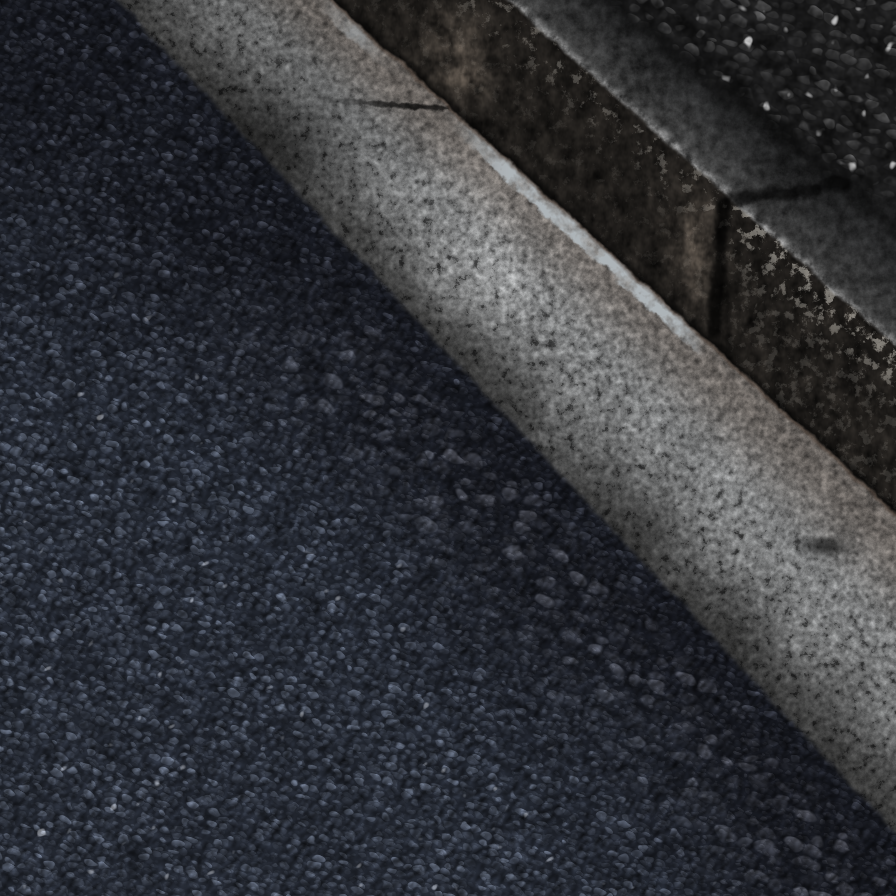
Reproduce this texture procedurally as a three.js fragment shader.

```glsl
// A street edge seen from above: blue-black asphalt, a pale concrete gutter,
// and a stained kerb with rough ground behind it. Slanted edge distances split
// the bands; gradient noise and jittered cell stones give each its grain.
varying vec2 vUv;

vec2 hash2(vec2 p) {
  vec3 q = fract(p.xyx * vec3(0.1031, 0.1030, 0.0973));
  q += dot(q, q.yzx + 33.33);
  return fract((q.xx + q.yz) * q.zy);
}

float gradientNoise(vec2 p) {
  vec2 i = floor(p), f = fract(p);
  vec2 u = f * f * f * (f * (f * 6.0 - 15.0) + 10.0);
  vec2 e = vec2(1.0, 0.0);
  float a = dot(hash2(i) * 2.0 - 1.0, f);
  float b = dot(hash2(i + e.xy) * 2.0 - 1.0, f - e.xy);
  float c = dot(hash2(i + e.yx) * 2.0 - 1.0, f - e.yx);
  float d = dot(hash2(i + 1.0) * 2.0 - 1.0, f - 1.0);
  return mix(mix(a, b, u.x), mix(c, d, u.x), u.y);
}

float fbm(vec2 p) {
  float sum = 0.0, gain = 1.0;
  for (int i = 0; i < 4; i++) {
    sum += gain * gradientNoise(p);
    p = mat2(1.6, 1.2, -1.2, 1.6) * p + 7.3;
    gain *= 0.6;
  }
  return sum;
}

// Brightness of scattered, tilted oval stones, each with its own tone
float stones(vec2 p, float scale) {
  vec2 q = mat2(0.80, 0.45, -0.30, 1.25) * p * scale;
  q += 0.5 * vec2(gradientNoise(q * 1.1), gradientNoise(q * 1.1 + 19.0));
  vec2 cell = floor(q);
  float light = 0.0;
  for (int y = -1; y <= 1; y++) {
    for (int x = -1; x <= 1; x++) {
      vec2 id = cell + vec2(float(x), float(y));
      vec2 rnd = hash2(id);
      vec2 off = q - id - 0.15 - 0.7 * rnd;
      float size = 0.28 + 0.25 * rnd.y;
      float body = 1.0 - smoothstep(size - 0.14, size + 0.04, length(off));
      light = max(light, body * (0.2 + 0.8 * rnd.x * rnd.x) * (0.8 + off.y));
    }
  }
  return light;
}

// Signed distance to a slanted edge, positive on its upper right side
float edge(vec2 p, float start, float run) {
  return (p.x - start - run * (1.0 - p.y)) / sqrt(1.0 + run * run);
}

float segment(vec2 p, vec2 a, vec2 b) {
  vec2 d = b - a;
  return length(p - a - d * clamp(dot(p - a, d) / dot(d, d), 0.0, 1.0));
}

float spot(vec2 p, vec2 centre, vec2 radius) {
  vec2 q = (p - centre) / radius;
  return exp(-dot(q, q));
}

vec3 asphalt(vec2 p, float away) {
  float light = smoothstep(0.0, 0.36, away) * smoothstep(1.15, 0.4, p.y);
  light = clamp(light + 0.25 * fbm(p * 5.0) + 0.3 * spot(p, vec2(0.15, 0.2), vec2(0.35)), 0.0, 1.0);
  float coarse = smoothstep(0.015, 0.05, away) * smoothstep(0.24, 0.1, away) * smoothstep(0.75, 0.55, p.y);
  float grit = mix(stones(p, 84.0), stones(p, 46.0), coarse * 0.85);
  grit += 0.4 * stones(p + 3.7, 130.0);
  vec3 col = mix(vec3(0.070, 0.077, 0.100), vec3(0.122, 0.138, 0.172), light);
  col += grit * mix(vec3(0.12, 0.125, 0.14), vec3(0.20, 0.215, 0.24), light);
  col += vec3(0.07, 0.065, 0.06) * coarse * grit;
  // Fine streaks leaning down to the right, then scattered bright chips
  vec2 streak = mat2(0.8, 0.45, -0.6, 0.9) * p;
  col *= 1.0 + 0.75 * gradientNoise(streak * vec2(170.0, 105.0)) + 0.3 * fbm(p * 30.0);
  return col + 0.35 * light * smoothstep(0.40, 0.60, gradientNoise(streak * vec2(85.0, 65.0)));
}

vec3 gutter(vec2 p, float t) {
  float pale = smoothstep(-0.08, 0.5, t + 0.13 * fbm(p * 9.0));
  pale *= 1.0 - 0.35 * smoothstep(0.72, 1.0, p.y);
  vec3 col = mix(vec3(0.20, 0.20, 0.198), vec3(0.475, 0.48, 0.482), pale);
  col = mix(col, vec3(0.385, 0.36, 0.34), 0.8 * smoothstep(0.55, 0.92, t));
  col += 0.07 * spot(p, vec2(0.56, 0.72), vec2(0.11));
  col *= 1.0 - 0.35 * spot(p, vec2(0.31, 0.85), vec2(0.08, 0.05));
  float grain = fbm(p * 95.0);
  col *= 1.0 + 0.5 * grain + 0.35 * gradientNoise(p * 170.0) + 0.16 * fbm(p * 14.0);
  col *= 1.0 - 0.35 * smoothstep(0.25, 0.55, -grain) * smoothstep(0.85, 0.3, t);
  float crack = segment(p, vec2(0.35, 0.889), vec2(0.5, 0.879)) + 0.003 * fbm(p * 60.0);
  col *= 1.0 - 0.7 * smoothstep(0.0045, 0.001, crack) * smoothstep(0.33, 0.46, p.x);
  return col * (1.0 - 0.6 * spot(p, vec2(0.92, 0.39), vec2(0.024, 0.009)));
}

vec3 kerbFace(vec2 p, float below) {
  float stain = spot(p, vec2(0.51, 0.935), vec2(0.04, 0.045)) + spot(p, vec2(0.775, 0.72), vec2(0.025, 0.06));
  vec3 col = vec3(0.115, 0.106, 0.097) + vec3(0.20, 0.18, 0.16) * stain * (0.75 + fbm(p * 24.0));
  col *= 1.0 + 0.8 * fbm(p * vec2(50.0, 32.0)) + 0.4 * gradientNoise(p * 140.0);
  float beyond = smoothstep(0.8, 0.85, p.x);
  float chips = smoothstep(0.12, 0.5, fbm(p * 75.0) + 0.12 * beyond);
  chips *= 0.25 + 0.75 * smoothstep(0.07, 0.0, below);
  return col + vec3(0.36, 0.355, 0.34) * chips * (0.6 + 0.5 * beyond);
}

vec3 kerbTop(vec2 p, float inward, float back) {
  vec3 col = mix(vec3(0.225, 0.226, 0.226), vec3(0.145, 0.147, 0.15), smoothstep(0.0, 0.08, inward));
  col *= 1.0 + 0.6 * fbm(p * 75.0) + 0.3 * fbm(p * 12.0);
  vec3 rough = vec3(0.095, 0.095, 0.097) + 0.17 * stones(p, 62.0);
  rough *= 1.0 + 0.7 * fbm(p * 32.0) + 0.5 * gradientNoise(p * 130.0);
  rough += 0.6 * smoothstep(0.34, 0.55, gradientNoise(p * 52.0) + 0.2 * gradientNoise(p * 120.0));
  // The far slab beyond the joint is smooth and dark
  float ground = smoothstep(-0.015, 0.02, back + 0.01 * fbm(p * 25.0)) * smoothstep(0.74, 0.82, p.y);
  col = mix(col, rough, ground);
  col *= 1.0 - 0.45 * exp(-pow(back / 0.016, 2.0));
  col += 0.34 * exp(-pow(inward / 0.008, 2.0)) * clamp(0.55 + 1.3 * fbm(p * 60.0), 0.0, 1.3);
  float joint = segment(p, vec2(0.81, 0.775), vec2(0.94, 0.795)) + 0.012 * fbm(p * 25.0);
  return col * (1.0 - 0.6 * smoothstep(0.011, 0.002, joint));
}

void main() {
  vec2 p = vUv;
  float wobble = 0.004 * fbm(p * 32.0);
  float road = edge(p, 0.13, 0.935) + wobble;
  float foot = edge(p, 0.371, 1.1) + wobble;
  float lip = edge(p, 0.566, 1.12) + wobble;
  float back = edge(p, 0.68, 1.28) + 3.0 * wobble;

  vec3 col = mix(asphalt(p, -road), gutter(p, road / (road - foot)), smoothstep(-0.004, 0.005, road));

  // Pale mortar and rusty dirt where the gutter meets the kerb
  float run = smoothstep(0.49, 0.57, p.x) * smoothstep(0.79, 0.76, p.x) + 0.6 * spot(p, vec2(0.4, 0.97), vec2(0.035));
  float mortar = smoothstep(0.011, 0.006, abs(foot + 0.009) + 0.005 * fbm(p * 55.0)) * run;
  col = mix(col, vec3(0.68, 0.705, 0.72), mortar * clamp(0.85 + fbm(p * 40.0), 0.0, 1.0));
  col = mix(col, vec3(0.25, 0.19, 0.15), 0.5 * smoothstep(0.006, 0.001, abs(foot)));

  vec3 face = kerbFace(p, -lip) * (1.0 - 0.6 * smoothstep(0.012, 0.0, foot));
  float split = segment(p, vec2(0.797, 0.63), vec2(0.808, 0.77)) + 0.006 * fbm(p * 30.0);
  face *= 1.0 - 0.7 * smoothstep(0.012, 0.003, split);
  col = mix(col, face, smoothstep(-0.002, 0.002, foot));
  col = mix(col, kerbTop(p, lip, back), smoothstep(-0.003, 0.003, lip));
  gl_FragColor = vec4(clamp(col, 0.0, 1.0), 1.0);
}
```
